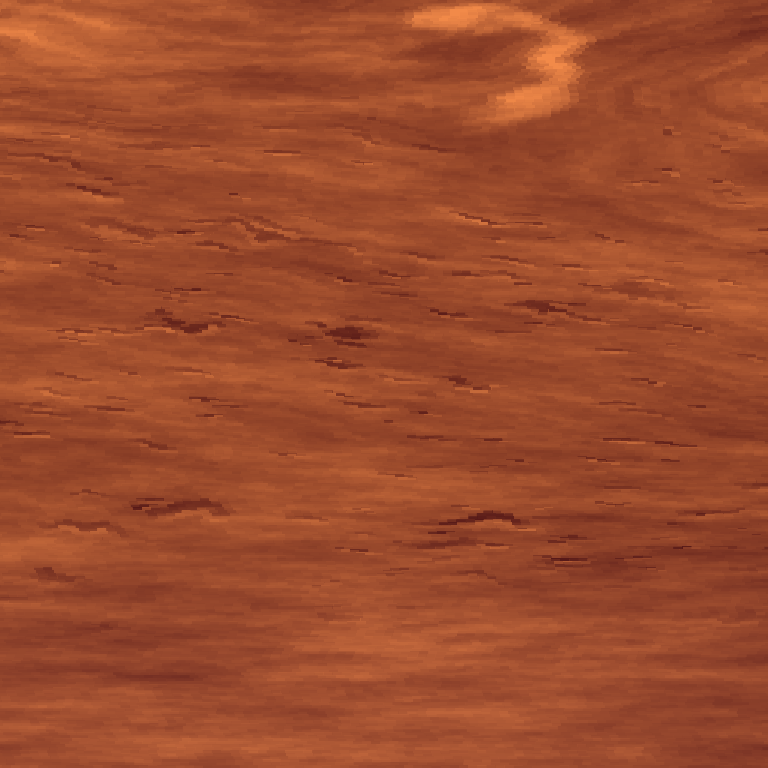
This texture is drawn by a Shadertoy shader. Its source:

```glsl
// Wind-streaked rusty terrain: stretched noise bands, scattered dark dashes
// with lit lower rims, and one pale curved drift near the top. The tone field
// is sampled on short staggered blocks and then mapped to a colour ramp.

const vec3 SHADOW = vec3(0.34, 0.10, 0.09);
const vec3 RUST   = vec3(0.61, 0.294, 0.172);
const vec3 SAND   = vec3(0.95, 0.54, 0.285);
const vec2 BLOCKS = vec2(84.0, 256.0);

float hash(vec2 p) {
    vec3 q = fract(vec3(p.xyx) * 0.1031);
    q += dot(q, q.yzx + 33.33);
    return fract((q.x + q.y) * q.z);
}

float noise(vec2 p) {
    vec2 i = floor(p), f = fract(p);
    f = f * f * (3.0 - 2.0 * f);
    float low  = mix(hash(i), hash(i + vec2(1, 0)), f.x);
    float high = mix(hash(i + vec2(0, 1)), hash(i + vec2(1, 1)), f.x);
    return mix(low, high, f.y);
}

// Layered noise, roughly -1 to 1
float fbm(vec2 p) {
    float sum = 0.0, amp = 0.5;
    for (int i = 0; i < 5; i++) {
        sum += amp * (2.0 * noise(p) - 1.0);
        p = p * 2.03 + vec2(17.3, 9.1);
        amp *= 0.55;
    }
    return sum;
}

// Steps with softened risers
float softFloor(float v, float flatPart) {
    return floor(v) + smoothstep(flatPart, 1.0, fract(v));
}

// Moves a point to its block; rows are staggered against each other
vec2 blockPoint(vec2 uv) {
    float row = floor(uv.y * BLOCKS.y);
    float shift = hash(vec2(row, 3.0));
    float x = softFloor(uv.x * BLOCKS.x + shift, 0.88) + 0.5 - shift;
    float y = softFloor(uv.y * BLOCKS.y, 0.75) + 0.5;
    return vec2(x, y) / BLOCKS;
}

float spot(vec2 d, vec2 size) {
    return 1.0 - smoothstep(0.3, 1.0, length(d / size));
}

// Scattered dark dashes, each with a lighter rim just below
float dashes(vec2 p, vec2 grid, float density, float seed) {
    vec2 g = p * grid;
    g.y += 0.5 * fbm(p * vec2(20.0, 30.0) + seed);
    float tone = 0.0;
    for (int j = -1; j <= 1; j++)
    for (int i = -1; i <= 1; i++) {
        vec2 cell = floor(g) + vec2(i, j);
        vec2 id = cell + seed;
        float cluster = smoothstep(0.25, 0.65, noise(cell * vec2(0.45, 0.3) + seed));
        float present = step(hash(id), density * cluster);
        vec2 centre = cell + vec2(hash(id + 11.7), hash(id + 23.1));
        vec2 size = mix(vec2(0.20, 0.09), vec2(0.65, 0.22), hash(id + 41.9));
        vec2 d = g - centre;
        float rim = spot(d + vec2(-0.12, size.y * 1.3), size * vec2(1.1, 0.8));
        float strength = mix(0.35, 1.0, hash(id + 57.3));
        float litness = mix(0.2, 0.8, hash(id + 71.9));
        tone += present * strength * (litness * rim - spot(d, size));
    }
    return clamp(tone, -1.0, 0.6);
}

// Pale hook-shaped drift: right half of an oval band plus a head
float drift(vec2 p) {
    float ragged = fbm(p * vec2(9.0, 40.0));
    vec2 q = p + vec2(0.06 * ragged, 0.016 * fbm(p * vec2(12.0, 24.0) + 5.0));
    vec2 d = (q - vec2(0.60, 0.915)) / vec2(0.135, 0.060);
    float band = 1.0 - smoothstep(0.02, 0.42, abs(length(d) - 1.0));
    float arc = band * smoothstep(-0.35, 0.6, d.x);
    float head = spot(q - vec2(0.59, 0.975), vec2(0.085, 0.030));
    return max(arc, head) * (0.85 + 0.4 * ragged);
}

float toneField(vec2 p) {
    // Streaks dip to the right above, lie level below and curl at the top
    float upper = smoothstep(0.25, 0.55, p.y);
    float top = smoothstep(0.76, 0.90, p.y);
    vec2 q = p;
    q.y += 0.13 * upper * (1.0 - top) * (p.x - 0.5);
    q.y -= top * 0.25 * (p.x - 0.3) * (p.x - 0.3);
    q.y += mix(0.015, 0.03, top) * upper * fbm(p * vec2(5.0, 10.0));

    float calm = 1.0 - 0.3 * upper * (1.0 - top);
    float tone = -0.015;
    tone += calm * mix(0.34, 0.60, top) * fbm(q * vec2(2.2, 9.0) + 3.7);
    tone += mix(0.36, 0.46, top) * fbm(q * vec2(5.0, 42.0) + 21.0);
    tone += 0.26 * fbm(q * vec2(17.0, 110.0) + 8.0);

    // Dusky band low on the right, dark hollows around the drift
    tone -= 0.20 * spot(p - vec2(0.98, 0.26), vec2(0.60, 0.13));
    tone -= 0.32 * spot(p - vec2(0.88, 0.98), vec2(0.26, 0.09));
    tone -= 0.24 * spot(p - vec2(0.48, 0.92), vec2(0.30, 0.06));
    tone += 0.20 * spot(p - vec2(0.04, 0.96), vec2(0.30, 0.12));

    float marks = smoothstep(0.10, 0.35, p.y) * (1.0 - 0.8 * top);
    tone += 0.85 * marks * dashes(q, vec2(7.0, 26.0), 0.48, 5.0);
    tone += 0.70 * marks * dashes(q, vec2(14.0, 66.0), 0.48, 37.0);
    return tone + 0.95 * drift(p);
}

vec3 ramp(float tone) {
    vec3 end = tone < 0.0 ? SHADOW : SAND;
    return mix(RUST, end, min(abs(tone), 1.0));
}

void mainImage(out vec4 fragColor, in vec2 fragCoord) {
    vec2 p = blockPoint(fragCoord / iResolution.xy);
    float grain = noise(p * vec2(90.0, 256.0)) - 0.5;
    vec3 colour = ramp(toneField(p) + 0.15 * grain);
    // Slightly cooler dust toward the bottom
    colour.b += 0.012 * (1.0 - smoothstep(0.1, 0.4, p.y));
    fragColor = vec4(colour, 1.0);
}
```
